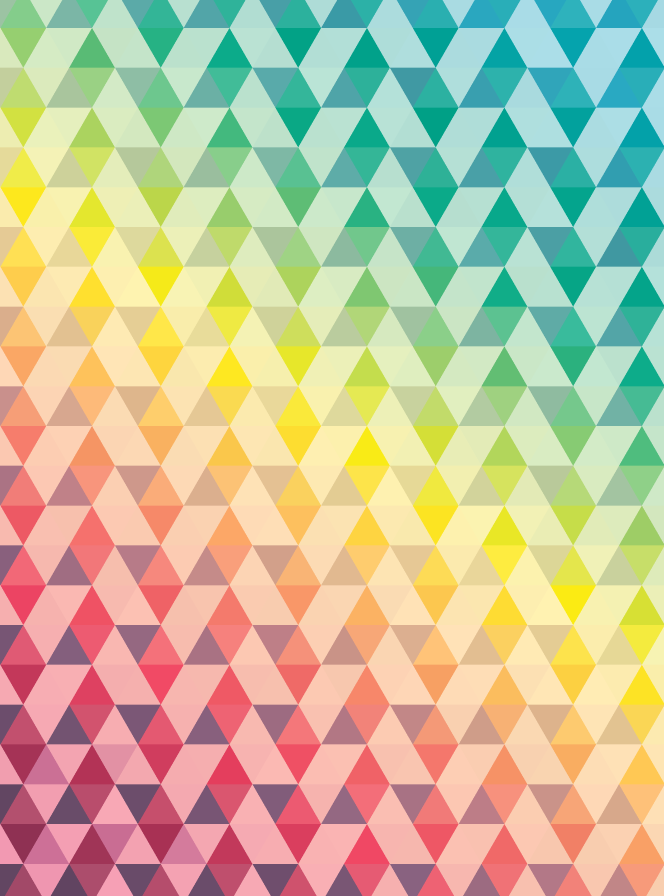
A Shadertoy shader for this background:

```glsl
// A wall of small triangles in a diagonal rainbow, teal at upper right to plum at lower left.
// Each row alternates up and down triangles; index and row parity choose one
// of three colour ramps, sampled by the diagonal position of the triangle centre.

#define ROWS 22.51          // triangle rows per canvas height
#define ROW_START 0.0312    // top of row zero, below the upper edge
#define COLUMN_STEP 0.02557 // spacing of triangle centres
#define COLUMN_START 0.026  // centre of column zero
#define SLOPE 0.75          // fall of the colour bands
#define YELLOW_LINE 0.195   // where the yellow band meets the left side
#define STOP_GAP 0.15       // diagonal distance between colour stops
#define SOFTEN 0.24         // paleness of the middle tone
#define VARIATION 0.025     // brightness change between triangles
#define SAMPLES 3           // edge smoothing samples per axis

const vec3 VIVID[10] = vec3[10](
    vec3(0.02, 0.64, 0.68), vec3(0.00, 0.63, 0.54), vec3(0.05, 0.67, 0.53),
    vec3(0.62, 0.81, 0.42), vec3(0.99, 0.93, 0.08), vec3(0.99, 0.74, 0.38),
    vec3(0.95, 0.45, 0.42), vec3(0.93, 0.26, 0.38), vec3(0.68, 0.20, 0.34),
    vec3(0.55, 0.20, 0.33));

const vec3 MUTED[10] = vec3[10](
    vec3(0.15, 0.65, 0.75), vec3(0.25, 0.60, 0.64), vec3(0.36, 0.67, 0.66),
    vec3(0.68, 0.78, 0.62), vec3(0.91, 0.86, 0.60), vec3(0.88, 0.72, 0.56),
    vec3(0.74, 0.49, 0.53), vec3(0.52, 0.37, 0.49), vec3(0.42, 0.30, 0.42),
    vec3(0.38, 0.27, 0.38));

const vec3 PALE[10] = vec3[10](
    vec3(0.66, 0.86, 0.90), vec3(0.69, 0.87, 0.85), vec3(0.74, 0.89, 0.81),
    vec3(0.85, 0.92, 0.75), vec3(0.99, 0.95, 0.68), vec3(0.99, 0.87, 0.71),
    vec3(0.98, 0.78, 0.69), vec3(0.97, 0.70, 0.69), vec3(0.96, 0.65, 0.70),
    vec3(0.95, 0.60, 0.70));

const vec3 MAUVE = vec3(0.75, 0.38, 0.55);

float hash(vec2 cell) {
    vec3 q = fract(vec3(cell.xyx) * 0.1031);
    q += dot(q, q.yzx + 33.33);
    return fract((q.x + q.y) * q.z);
}

// Triangle under a point: x is its index along the row, y is the row.
vec2 triangleAt(vec2 p) {
    float across = (p.x - COLUMN_START) / COLUMN_STEP;
    float down = (p.y - ROW_START) * ROWS;
    float index = floor(across), row = floor(down);
    float depth = fract(down);
    bool pointsDown = mod(index + row, 2.0) < 0.5;
    float edge = pointsDown ? 1.0 - depth : depth;
    return vec2(index + step(edge, fract(across)), row);
}

vec3 triangleColour(vec2 cell) {
    vec2 centre = vec2(COLUMN_START + cell.x * COLUMN_STEP,
                       ROW_START + (cell.y + 0.5) / ROWS);
    float diagonal = centre.y - SLOPE * centre.x - YELLOW_LINE;

    // Blend the two nearest stops of each ramp.
    float place = clamp(diagonal / STOP_GAP + 4.0, 0.0, 8.999);
    int stop = int(place);
    float blend = fract(place);
    vec3 vivid = mix(VIVID[stop], VIVID[stop + 1], blend);
    vec3 muted = mix(MUTED[stop], MUTED[stop + 1], blend);
    vec3 pale = mix(PALE[stop], PALE[stop + 1], blend);

    // Even rows hold vivid triangles; odd rows hold middle and muted ones.
    float slot = mod(cell.x, 3.0);
    bool oddRow = mod(cell.y, 2.0) > 0.5;
    vec3 colour = pale;
    if (slot < 0.5) colour = oddRow ? mix(vivid, pale, SOFTEN) : vivid;
    else if (slot > 1.5 && oddRow) colour = muted;
    else if (slot < 1.5 && !oddRow)
        colour = mix(pale, MAUVE, 0.8 * smoothstep(0.52, 0.62, diagonal));

    return colour + VARIATION * (hash(cell + 40.0) - 0.5);
}

void mainImage(out vec4 fragColor, in vec2 fragCoord) {
    vec3 sum = vec3(0.0);
    for (int j = 0; j < SAMPLES; j++)
    for (int i = 0; i < SAMPLES; i++) {
        vec2 offset = (vec2(i, j) + 0.5) / float(SAMPLES) - 0.5;
        vec2 p = (fragCoord + offset) / iResolution.y;
        sum += triangleColour(triangleAt(vec2(p.x, 1.0 - p.y)));
    }
    fragColor = vec4(sum / float(SAMPLES * SAMPLES), 1.0);
}
```
